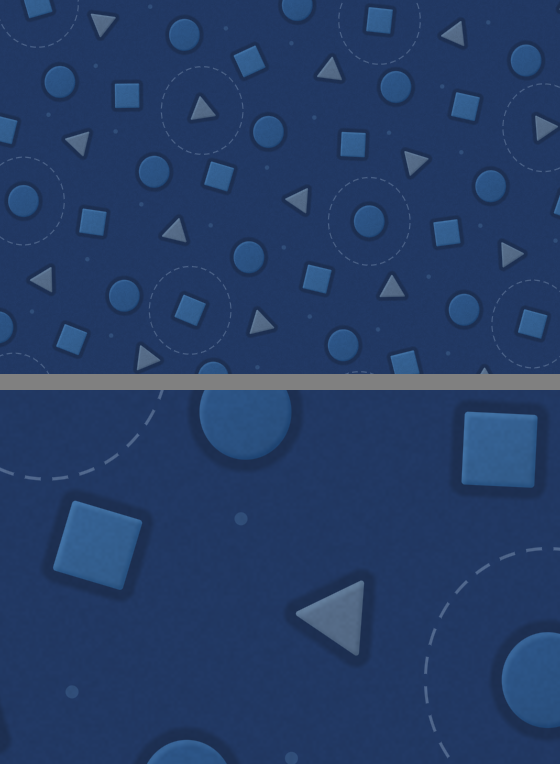
Top, the full canvas; bottom, a detail of the centre.
A Shadertoy shader for this pattern:

```glsl
// Scattered discs, squares and triangles on navy, each with a dark soft border.
// A tilted, jittered triangular lattice places them; every seventh one gets a
// dashed ring, and small dots fill the gaps that no ring touches.

const float TAU = 6.2831853;
const float SPACING = 0.2;      // lattice step, in canvas heights
const float ROW = 0.866;        // row height of a triangular lattice

vec2 hash22(vec2 p) {
    vec3 q = fract(p.xyx * vec3(0.1031, 0.1030, 0.0973));
    q += dot(q, q.yzx + 33.33);
    return fract((q.xx + q.yz) * q.zy);
}

float valueNoise(vec2 p) {
    vec2 i = floor(p), f = fract(p);
    f = f * f * (3.0 - 2.0 * f);
    return mix(mix(hash22(i).x, hash22(i + vec2(1, 0)).x, f.x),
               mix(hash22(i + vec2(0, 1)).x, hash22(i + vec2(1, 1)).x, f.x), f.y);
}

mat2 rotation(float a) {
    float c = cos(a), s = sin(a);
    return mat2(c, s, -s, c);
}

float squareDistance(vec2 p, float halfSide) {
    vec2 q = abs(p) - halfSide;
    return length(max(q, 0.0)) + min(max(q.x, q.y), 0.0);
}

float triangleDistance(vec2 p, float halfSide) {
    const float k = 1.7320508;
    p = vec2(abs(p.x) - halfSide, p.y + halfSide / k);
    if (p.x + k * p.y > 0.0) p = vec2(p.x - k * p.y, -k * p.x - p.y) / 2.0;
    p.x -= clamp(p.x, -2.0 * halfSide, 0.0);
    return -length(p) * sign(p.y);
}

// kind: 0 disc, 1 square, 2 triangle
float shapeDistance(vec2 p, float kind, float turn) {
    if (kind < 0.5) return length(p * vec2(1.0, 0.96)) - 0.041;
    if (kind < 1.5) return squareDistance(rotation((turn - 0.5) * 1.2) * p, 0.0295) - 0.003;
    return triangleDistance(rotation(turn * TAU) * p, 0.031) - 0.0025;
}

float dashedRingDistance(vec2 p) {
    p.y *= 0.93;
    float dash = abs(fract(atan(p.y, p.x) / TAU * 28.0) - 0.5) - 0.29;
    return max(abs(length(p) - 0.109) - 0.0013, dash * 0.025);
}

float coverage(float d) {
    return clamp(0.5 - d * iResolution.y / 1.2, 0.0, 1.0);
}

void mainImage(out vec4 fragColor, in vec2 fragCoord) {
    vec2 uv = fragCoord / iResolution.y;
    mat2 tilt = rotation(0.24);
    vec2 lattice = tilt * (uv + vec2(0.43, 0.31)) / SPACING;
    vec2 toLight = vec2(-0.6, 0.8);
    vec3 color = vec3(0.130, 0.220, 0.388);

    for (int n = 0; n < 9; n++) {
        // Lattice cell and its sheared coordinates
        float row = floor(lattice.y / ROW + 0.5) + float(n / 3 - 1);
        float column = floor(lattice.x - row * 0.5 + 0.5) + float(n % 3 - 1);
        vec2 cell = vec2(column, row);
        vec2 node = vec2(column + row * 0.5, row * ROW);
        vec2 jitter = hash22(cell + 57.0) - 0.5;
        vec2 seed = hash22(cell + 113.0);
        float kind = mod(column - row, 3.0);
        float ringIndex = mod(column + 3.0 * row, 7.0);
        bool ringed = ringIndex < 0.5;

        // Offset from the shape's centre, back in upright canvas axes
        vec2 center = node + jitter * (ringed ? 0.06 : 0.19);
        vec2 p = (lattice - center) * tilt * SPACING;
        float d = shapeDistance(p, kind, seed.x);

        // Dark border
        color = mix(color, vec3(0.112, 0.184, 0.318), 1.0 - smoothstep(0.007, 0.0135, d));

        // Face with a gentle slope of light, a lit rim and a shaded rim
        vec3 face = kind < 0.5 ? vec3(0.168, 0.322, 0.512)
                  : kind < 1.5 ? vec3(0.202, 0.372, 0.562)
                  : vec3(0.332, 0.418, 0.528);
        face *= 1.0 + dot(p, toLight) * 0.9;
        float lit = smoothstep(-0.003, 0.003, shapeDistance(p + toLight * 0.005, kind, seed.x));
        float shaded = smoothstep(-0.003, 0.003, shapeDistance(p - toLight * 0.004, kind, seed.x));
        face += vec3(0.045, 0.06, 0.065) * lit - 0.045 * shaded;
        color = mix(color, face, coverage(d));

        // Dashed ring
        if (ringed)
            color = mix(color, vec3(0.36, 0.45, 0.59), 0.8 * coverage(dashedRingDistance(p)));

        // Dot in the middle of three shapes, none of them ringed
        if (!ringed && ringIndex != 4.0 && ringIndex != 6.0) {
            vec2 dotCenter = node + vec2(0.5, ROW / 3.0) + (seed - 0.5) * 0.13;
            float dotDistance = length(lattice - dotCenter) * SPACING - 0.0058;
            color = mix(color, vec3(0.20, 0.32, 0.49), 0.85 * coverage(dotDistance));
        }
    }

    // Fine paper grain
    float grain = valueNoise(uv * 340.0) * 0.6 + valueNoise(uv * 150.0 + 31.0) * 0.4 - 0.5;
    color *= 1.0 + grain * 0.075;
    fragColor = vec4(color, 1.0);
}
```
